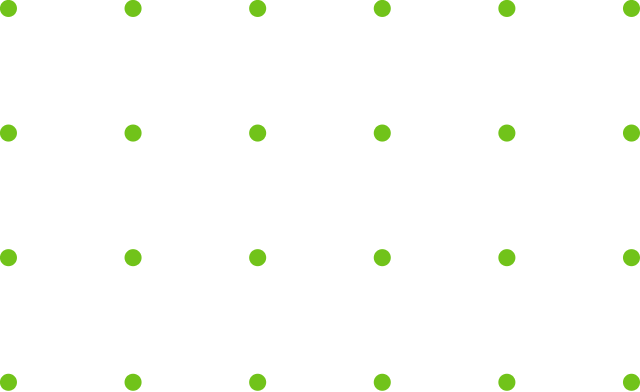
A WebGL 2 fragment shader for this pattern:

```glsl
#version 300 es
precision highp float;

uniform vec2 u_resolution;
out vec4 fragColor;

// Lengths are fractions of the canvas width
const float SPACING = 0.1947;
const float RADIUS = 0.0133;
const vec2 FIRST_DOT = vec2(0.0132, 0.0132);

const vec3 PAPER = vec3(1.0);
const vec3 GREEN = vec3(0.445, 0.765, 0.10);

// Offset from the nearest point of a square lattice
vec2 latticeOffset(vec2 p, vec2 origin, float spacing) {
    return (fract((p - origin) / spacing + 0.5) - 0.5) * spacing;
}

float circleDistance(vec2 p, float radius) {
    return length(p) - radius;
}

// Antialiased coverage of a signed distance
float coverage(float distance, float pixel) {
    return clamp(0.5 - distance / pixel, 0.0, 1.0);
}

void main() {
    // Position measured from the top left corner
    float pixel = 1.0 / u_resolution.x;
    vec2 p = vec2(gl_FragCoord.x, u_resolution.y - gl_FragCoord.y) * pixel;

    // Lattice of round dots
    vec2 offset = latticeOffset(p, FIRST_DOT, SPACING);
    float dotMask = coverage(circleDistance(offset, RADIUS), pixel);

    fragColor = vec4(mix(PAPER, GREEN, dotMask), 1.0);
}
```
